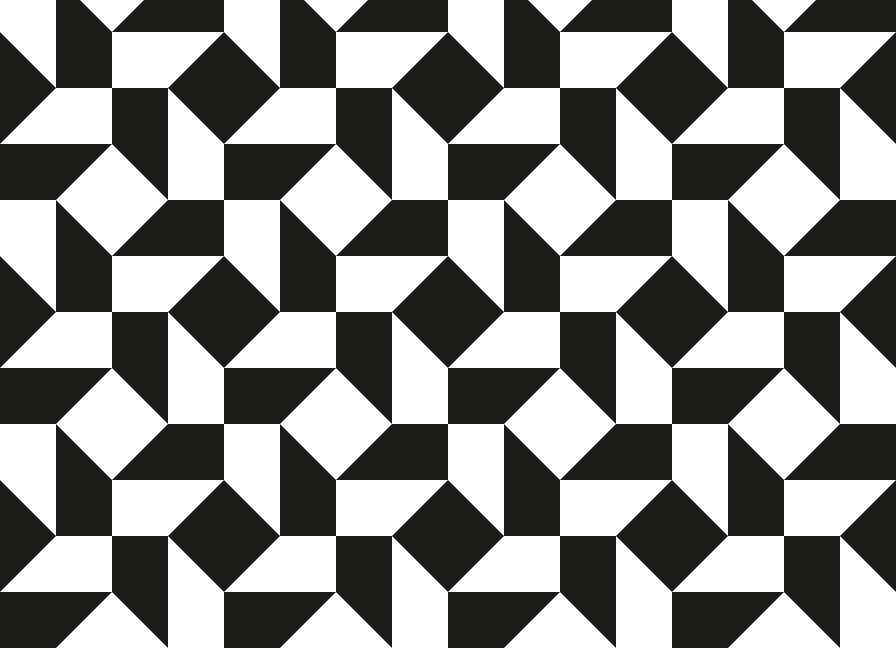
Reproduce this pattern procedurally as a Shadertoy shader.

```glsl
// Black and white pinwheels of trapezoids turning around alternating diamonds.

const float REPEATS_ACROSS = 4.0;
const float UNITS_PER_REPEAT = 4.0;
const vec3 INK = vec3(0.114, 0.114, 0.108);
const vec3 PAPER = vec3(1.0);

// Triangle wave of period 4 and slope 1: zero at 0 and 2, peak 1 at 1.
vec2 triangleWave(vec2 p) {
    return 1.0 - abs(mod(p + 1.0, UNITS_PER_REPEAT) - 2.0);
}

// Smooth step from 0 to 1 across the edge where the signed distance is zero.
float coverage(float signedDistance, float pixel) {
    return clamp(signedDistance / pixel + 0.5, 0.0, 1.0);
}

// Share of paper at p, measured from the centre of an ink diamond.
float paperAmount(vec2 p, float pixel) {
    vec2 axisSide = triangleWave(p);
    vec2 bandDepth = triangleWave(p + 1.0);

    // Quadrants alternate between upright and level bands, forming the pinwheel.
    float right = coverage(axisSide.x, pixel);
    float upper = coverage(axisSide.y, pixel);
    float upright = mix(1.0 - right, right, upper);
    float paper = mix(coverage(bandDepth.y, pixel),
                      coverage(bandDepth.x, pixel), upright);

    // Ink diamonds at cell centres, paper diamonds at cell corners.
    float diagonal = bandDepth.x + bandDepth.y;
    float inkDiamond = coverage((diagonal - 1.0) * inversesqrt(2.0), pixel);
    float paperDiamond = coverage((-diagonal - 1.0) * inversesqrt(2.0), pixel);
    return max(paper * (1.0 - inkDiamond), paperDiamond);
}

void mainImage(out vec4 fragColor, in vec2 fragCoord) {
    // Square grid units fitted to the canvas width.
    float pixel = REPEATS_ACROSS * UNITS_PER_REPEAT / iResolution.x;
    vec2 inkCentre = vec2(0.0, 2.0);
    vec2 p = fragCoord * pixel - inkCentre;

    fragColor = vec4(mix(INK, PAPER, paperAmount(p, pixel)), 1.0);
}
```
